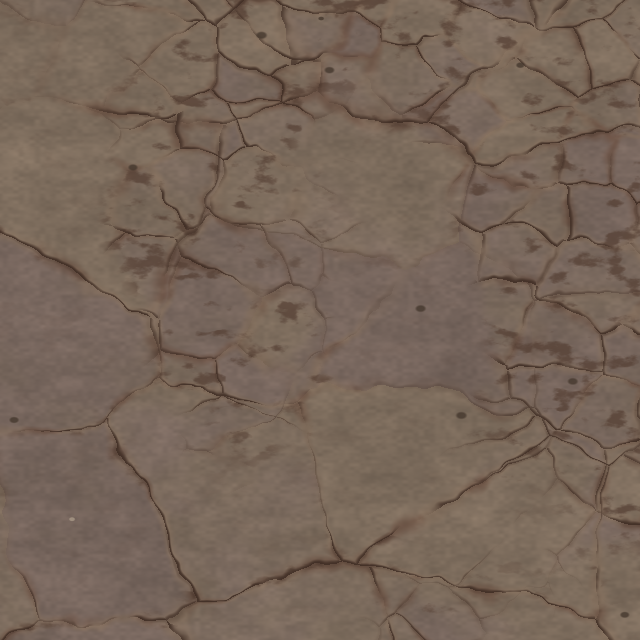
A Shadertoy shader for this texture:

```glsl
// Weathered stone paving: broad worn slabs broken up by bands of small rubble.
// Two slanted, warped Voronoi layers give slabs and rubble; their borders
// carry dusty joints and broken dark cracks, and layered noise adds the grain.

float hash(vec2 p) {
    vec3 q = fract(p.xyx * vec3(0.1031, 0.1030, 0.0973));
    q += dot(q, q.yzx + 33.33);
    return fract((q.x + q.y) * q.z);
}

vec2 hash2(vec2 p) {
    return vec2(hash(p), hash(p + 71.7));
}

float noise(vec2 p) {
    vec2 i = floor(p), f = fract(p);
    f = f * f * (3.0 - 2.0 * f);
    return mix(mix(hash(i), hash(i + vec2(1, 0)), f.x),
               mix(hash(i + vec2(0, 1)), hash(i + vec2(1, 1)), f.x), f.y);
}

float fbm(vec2 p) {
    float sum = 0.0, amp = 0.5;
    for (int i = 0; i < 5; i++) {
        sum += amp * noise(p);
        p = mat2(1.6, 1.2, -1.2, 1.6) * p + 7.3;
        amp *= 0.5;
    }
    return sum;
}

// Voronoi cells: x = border distance, y = cell random, zw = border normal
vec4 cells(vec2 p) {
    vec2 base = floor(p), nearest = vec2(0), toSeed = vec2(0);
    float best = 9.0;
    for (int y = -1; y <= 1; y++)
    for (int x = -1; x <= 1; x++) {
        vec2 g = base + vec2(x, y);
        vec2 r = g + 0.1 + 0.8 * hash2(g) - p;
        if (dot(r, r) < best) { best = dot(r, r); nearest = g; toSeed = r; }
    }
    vec4 result = vec4(9.0, hash(nearest + 5.5), 0.0, 1.0);
    for (int y = -2; y <= 2; y++)
    for (int x = -2; x <= 2; x++) {
        if (x == 0 && y == 0) continue;
        vec2 g = nearest + vec2(x, y);
        vec2 r = g + 0.1 + 0.8 * hash2(g) - p;
        vec2 n = normalize(r - toSeed);
        float d = dot(0.5 * (r + toSeed), n);
        if (d < result.x) result = vec4(d, result.y, n);
    }
    return result;
}

// Joint dust (x) and dark crack (y) around a border at distance d
vec2 seam(float d, vec2 normal, vec2 uv, float width) {
    float wear = noise(uv * 17.0 + 3.0);
    float dust = 1.0 - smoothstep(0.0, width * (0.5 + wear), d);
    float underside = smoothstep(-0.3, 0.7, -normal.y);
    float gaps = smoothstep(0.42, 0.68, fbm(uv * vec2(11, 15) + 40.0) + 0.14 * underside);
    float crack = 1.0 - smoothstep(0.001, 0.003 + 0.007 * wear, d);
    return vec2(dust, crack * gaps * (0.35 + 0.65 * underside));
}

void mainImage(out vec4 fragColor, in vec2 fragCoord) {
    vec2 uv = fragCoord / iResolution.xy;

    // Ragged, slanted stone layout
    vec2 warp = vec2(fbm(uv * 5.0), fbm(uv * 5.0 + 19.0)) - 0.5;
    vec2 chips = vec2(noise(uv * 45.0), noise(uv * 45.0 + 31.0)) - 0.5;
    vec2 p = uv + 0.11 * warp + 0.007 * chips;
    vec2 slanted = vec2(p.x - 0.5 * p.y, 1.25 * p.y + 0.35 * p.x);
    vec4 slab = cells(slanted * 3.1 + 4.0);
    vec4 rubble = cells(slanted * 8.5 + 11.0);

    // Rubble gathers towards the upper right
    float zone = fbm(uv * 3.2 + 8.0) + 0.3 * (uv.x + 0.6 * uv.y - 0.8);
    zone = smoothstep(0.42, 0.58, zone);
    float worn = smoothstep(0.28, 0.5, noise(uv * 4.5 + 60.0));
    vec2 slabSeam = seam(slab.x / 3.1, slab.zw, uv, 0.019) * mix(0.3, 1.0, worn);
    vec2 rubbleSeam = seam(rubble.x / 8.5, rubble.zw, uv + 9.0, 0.016) * zone;
    vec2 joint = max(slabSeam, rubbleSeam);

    // Stone faces: warm tan to cool grey, with mottling and flat streaks
    float tone = mix(slab.y, rubble.y, 0.6 * zone);
    float mottle = fbm(uv * vec2(8, 12) + 25.0);
    float cool = smoothstep(0.25, 0.85, tone + 0.9 * (mottle - 0.5));
    vec3 color = mix(vec3(0.495, 0.430, 0.368), vec3(0.462, 0.396, 0.363), cool);
    color *= 1.0 + 0.20 * (mottle - 0.5);
    color *= 1.0 + 0.16 * (fbm(uv * vec2(28, 55)) - 0.5);
    color *= 1.0 + 0.09 * (noise(uv * vec2(120, 190)) - 0.5);

    // Dusty joints with rust-coloured soil and a pale rim
    float soil = smoothstep(0.40, 0.66, fbm(uv * vec2(16, 24) + 14.0));
    vec3 dust = mix(vec3(0.520, 0.435, 0.362), vec3(0.400, 0.292, 0.235), soil);
    color = mix(color, dust * (0.92 + 0.16 * noise(uv * 90.0)), 0.65 * joint.x);

    // Small flakes and pits scattered through the rubble
    float flakes = smoothstep(0.60, 0.76, fbm(uv * vec2(24, 44) + 50.0));
    float nearJoint = max(zone, joint.x);
    color = mix(color, vec3(0.335, 0.250, 0.205), 0.75 * flakes * (0.12 + 0.88 * nearJoint));

    // Dark cracks under the stone edges
    color = mix(color, vec3(0.245, 0.175, 0.140), 0.88 * joint.y);

    // Sparse loose pebbles, a few pale and the rest dark
    vec2 grid = uv * 13.0, id = floor(grid);
    vec2 offset = fract(grid) - 0.25 - 0.5 * hash2(id + 2.0);
    float size = 0.05 + 0.06 * hash(id + 6.0);
    float pebble = 1.0 - smoothstep(0.5 * size, size, length(offset * vec2(0.8, 1.2)));
    pebble *= step(0.93, hash(id + 13.0));
    vec3 pebbleColor = hash(id + 21.0) > 0.7 ? vec3(0.66, 0.60, 0.53) : vec3(0.27, 0.22, 0.18);
    color = mix(color, pebbleColor, 0.8 * pebble);

    fragColor = vec4(color, 1.0);
}
```
